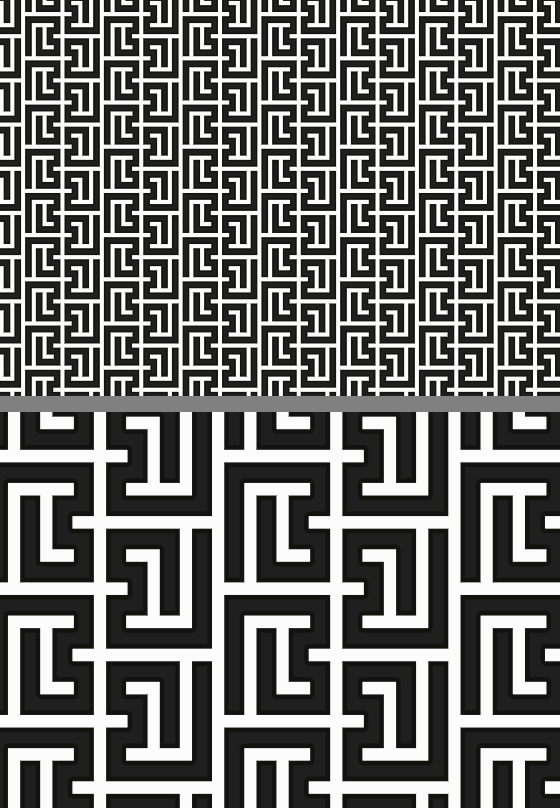
Top, the full canvas; bottom, a detail of the centre.
This pattern is drawn by a WebGL 1 fragment shader. Its source:

```glsl
precision highp float;
// Greek key lattice: columns of white meander strokes on black, every other column turned half round.

uniform vec2 u_resolution;

const vec2 REPEATS = vec2(7.11, 8.96);  // key pairs across, keys down
const vec2 CELL = vec2(11.0, 12.0);     // one key and its dividing lines, in stroke units
const vec2 BLOCK = vec2(10.0, 11.0);    // black body of a key
const vec2 ORIGIN = vec2(6.95, 4.33);   // top left corner of the first whole key
const float WIDEN = 0.07;               // extra half width of every stroke

const vec3 PAPER = vec3(0.99);
const vec3 INK = vec3(0.12);
const vec3 INK_RIM = vec3(0.07, 0.07, 0.06);

// Signed distance to the box spanning two opposite corners.
float boxDistance(vec2 p, vec2 low, vec2 high) {
  vec2 q = abs(p - 0.5 * (low + high)) - 0.5 * (high - low);
  return length(max(q, 0.0)) + min(max(q.x, q.y), 0.0);
}

// Signed distance to the dividing lines around a block.
float frameDistance(vec2 p, vec2 size) {
  vec2 q = abs(abs(p - 0.5 * size) - 0.5 * (size + 1.0)) - 0.5;
  return min(q.x, q.y);
}

// Signed distance to the white strokes of one key; p runs right and down.
float keyDistance(vec2 p) {
  float d = frameDistance(p, BLOCK);
  d = min(d, boxDistance(p, vec2(2.0, 2.0), vec2(3.0, 12.0))); // outer stem
  d = min(d, boxDistance(p, vec2(2.0, 2.0), vec2(8.0, 3.0)));  // top arm
  d = min(d, boxDistance(p, vec2(5.0, 2.0), vec2(6.0, 9.0)));  // inner stem
  d = min(d, boxDistance(p, vec2(5.0, 8.0), vec2(8.0, 9.0)));  // foot
  d = min(d, boxDistance(p, vec2(8.0, 5.0), vec2(11.0, 6.0))); // side notch
  return d - WIDEN;
}

// Repeats the key, shifting odd columns by half a key and turning them round.
float latticeDistance(vec2 p) {
  float odd = mod(floor((p.x + 0.5) / CELL.x), 2.0);
  p.y += 0.5 * CELL.y * odd;
  vec2 local = mod(p + 0.5, CELL) - 0.5;
  return keyDistance(mix(local, BLOCK - local, odd));
}

void main() {
  vec2 uv = gl_FragCoord.xy / u_resolution;
  vec2 units = REPEATS * CELL * vec2(2.0, 1.0);
  vec2 p = vec2(uv.x, 1.0 - uv.y) * units - ORIGIN;

  float d = latticeDistance(p);
  float pixel = max(units.x / u_resolution.x, units.y / u_resolution.y);
  float stroke = clamp(0.5 - d / pixel, 0.0, 1.0);

  // Ink is slightly deeper along the stroke edges.
  vec3 ink = mix(INK_RIM, INK, smoothstep(0.36, 0.48, d));
  gl_FragColor = vec4(mix(ink, PAPER, stroke), 1.0);
}
```
